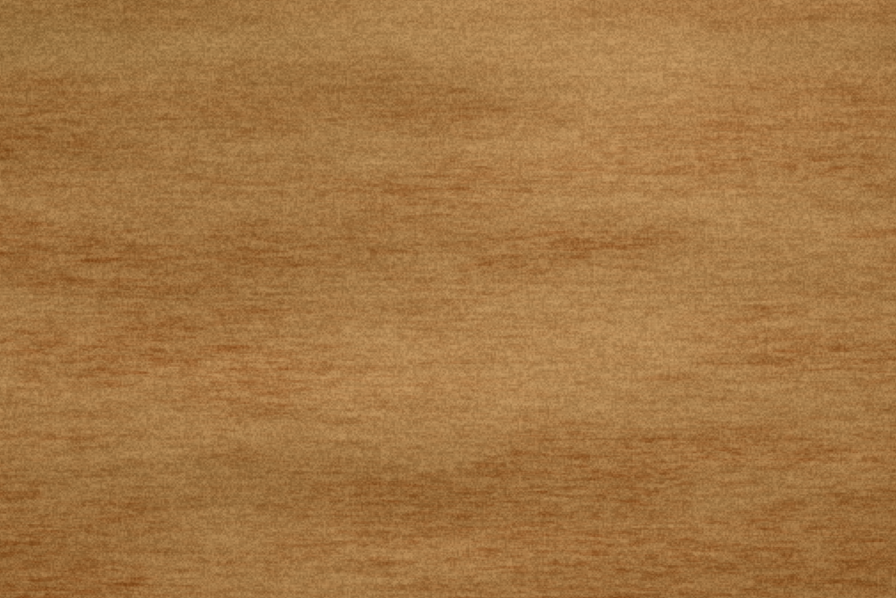
Reproduce this texture procedurally as a WebGL 1 fragment shader.

```glsl
precision highp float;
// Warm brown wood veneer with short horizontal fibres and a fine matte grain.
uniform vec2 u_resolution;

const vec3 HONEY = vec3(0.651, 0.480, 0.280);
const vec3 FIBRE_TINT = vec3(-0.062, -0.098, -0.094);
const vec3 LIGHT_TINT = vec3(0.110, 0.104, 0.094);

float hash(vec2 cell) {
  vec3 q = fract(vec3(cell.xyx) * 0.1031);
  q += dot(q, q.yzx + 33.33);
  return fract((q.x + q.y) * q.z);
}

float valueNoise(vec2 p) {
  vec2 cell = floor(p);
  vec2 f = fract(p);
  f = f * f * (3.0 - 2.0 * f);
  float low = mix(hash(cell), hash(cell + vec2(1.0, 0.0)), f.x);
  float high = mix(hash(cell + vec2(0.0, 1.0)), hash(cell + vec2(1.0, 1.0)), f.x);
  return mix(low, high, f.y);
}

// Layered noise, centred near 0.5.
float fbm(vec2 p) {
  float sum = 0.0;
  float weight = 0.5;
  for (int i = 0; i < 4; i++) {
    sum += weight * valueNoise(p);
    p = p * 2.03 + vec2(17.3, 9.1);
    weight *= 0.5;
  }
  return sum / 0.9375;
}

// Soft round spot, 1 at the centre.
float glow(vec2 p, vec2 centre, vec2 radius) {
  vec2 d = (p - centre) / radius;
  return exp(-dot(d, d));
}

// Thin dark dashes that lie along the grain.
float dashes(vec2 p, vec2 frequency, float threshold) {
  float n = 0.65 * valueNoise(p * frequency)
          + 0.35 * valueNoise(p * frequency * vec2(2.7, 1.7) + 41.0);
  return smoothstep(threshold, threshold + 0.28, n);
}

// Broad light and shade over the board.
float shading(vec2 p) {
  float light = 0.56 * glow(p, vec2(1.08, 0.84), vec2(0.5, 0.22));
  light -= 0.50 * glow(p, vec2(0.38, 0.57), vec2(0.36, 0.12));
  light -= 0.36 * glow(p, vec2(0.30, 0.19), vec2(0.45, 0.09));
  light -= 0.30 * glow(p, vec2(0.62, 0.80), vec2(0.35, 0.10));
  light += 0.22 * glow(p, vec2(0.85, 0.36), vec2(0.55, 0.08));
  vec2 edge = (p - vec2(0.78, 0.5)) / vec2(0.75, 0.5);
  return light - 0.28 * dot(edge, edge) + 0.19;
}

void main() {
  vec2 p = gl_FragCoord.xy / u_resolution.y;

  // Slight waviness of the grain lines.
  vec2 grain = p + vec2(0.0, 0.008 * (fbm(p * vec2(3.0, 5.0)) - 0.5));

  // Fibres gather in patches and fade towards the top.
  float patches = smoothstep(0.3, 0.7, fbm(grain * vec2(3.0, 12.0) + 5.0));
  float coverage = mix(0.5, 1.0, patches) * mix(1.0, 0.45, smoothstep(0.65, 0.95, p.y));
  float fibres = 0.42 * dashes(grain, vec2(22.0, 135.0), 0.46)
               + 0.48 * dashes(grain + 3.7, vec2(46.0, 190.0), 0.46)
               + 0.40 * dashes(grain + 8.2, vec2(12.0, 180.0), 0.50);
  float redness = fibres * coverage + 0.36 * (patches - 0.5);

  // Wide bands, fine lines and the crisp matte surface texture.
  float bands = fbm(grain * vec2(1.3, 13.0) + 23.0) - 0.5;
  float lines = valueNoise(grain * vec2(14.0, 210.0)) - 0.5;
  float mottle = valueNoise(p * vec2(115.0, 150.0)) - 0.5;
  float speckle = valueNoise(p * 337.0 + 71.0) - 0.5;
  float light = shading(p) + 0.84 * bands + 0.36 * lines + 0.42 * mottle + 1.02 * speckle;

  vec3 colour = HONEY + FIBRE_TINT * redness + LIGHT_TINT * light;

  // The upper left leans to olive.
  float olive = smoothstep(0.6, 1.0, p.y) * smoothstep(1.2, 0.0, p.x);
  colour += vec3(-0.018, -0.004, -0.006) * olive;

  gl_FragColor = vec4(clamp(colour, 0.0, 1.0), 1.0);
}
```
